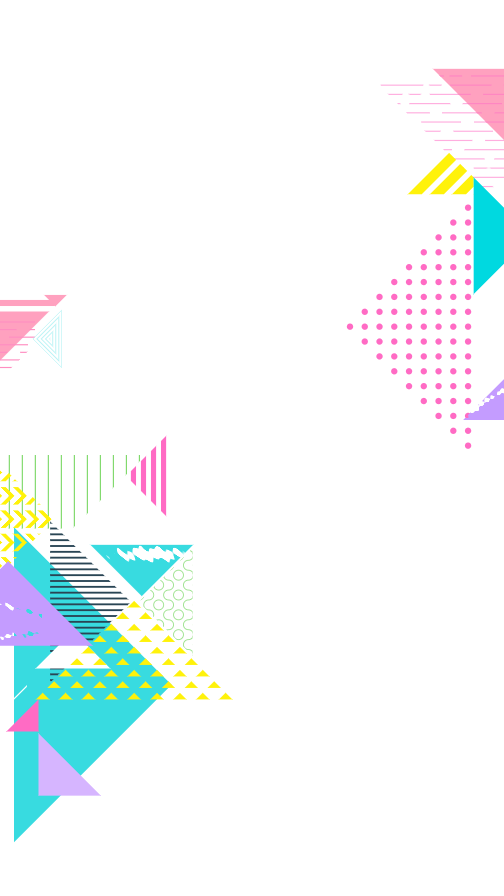
Reproduce this background procedurally as a WebGL 2 fragment shader.

```glsl
#version 300 es
precision highp float;
// Collage of flat 45-degree triangles on white, gathered at the left and right edges.
// Each piece is a signed distance; hatches, dots, chevrons and arcs are folded repeats,
// and the worn brush marks come from layered sines.

#define CANVAS vec2(432.0, 768.0)
#define CYAN vec3(0.22, 0.86, 0.88)
#define PINK vec3(1.0, 0.63, 0.75)
#define HOT_PINK vec3(1.0, 0.42, 0.77)
#define PURPLE vec3(0.77, 0.61, 1.0)
#define LILAC vec3(0.84, 0.71, 1.0)
#define YELLOW vec3(1.0, 0.95, 0.04)
#define GREEN vec3(0.5, 0.85, 0.42)
#define SLATE vec3(0.16, 0.27, 0.33)
#define WHITE vec3(1.0)
#define WEAR 1.5

uniform vec2 u_resolution;
out vec4 fragColor;

float pixel;  // size of one pixel in canvas units
vec3 color;

void paint(vec3 ink, float d) {
    color = mix(color, ink, clamp(0.5 - d / pixel, 0.0, 1.0));
}

// Right-angled triangle, apex at the origin, opening along +y
float wedge(vec2 q, float h) {
    return max((abs(q.x) - q.y) * 0.7071, q.y - h);
}

// Right-angled corner at the origin, legs along +x and +y
float corner(vec2 q, float leg) {
    return max(max(-q.x, -q.y), (q.x + q.y - leg) * 0.7071);
}

float fold(float x, float period) {
    return mod(x + 0.5 * period, period) - 0.5 * period;
}

// Evenly spaced lines
float hatch(float x, float period, float halfWidth) {
    return abs(fold(x, period)) - halfWidth;
}

float ragged(vec2 q) {
    return WEAR * (sin(q.x * 0.37 + 2.0 * sin(q.y * 0.31)) + 0.7 * sin(q.x * 0.91 - q.y * 0.7));
}

// Horizontal lines broken into uneven dashes
float dashes(vec2 q, float period) {
    float row = floor(q.y / period + 0.5);
    float gap = sin(q.x * 0.13 + row * 2.3) + 0.7 * sin(q.x * 0.29 + row * 5.1);
    return max(hatch(q.y, period, 0.5), (-0.7 - gap) * 4.0);
}

// Quarter arcs joined into S curves
float curls(vec2 q, float size) {
    vec2 cell = floor(q / size), f = q / size - cell;
    if (mod(cell.x + 2.0 * cell.y, 4.0) < 2.0) f.x = 1.0 - f.x;
    float nearest = min(length(f), length(f - 1.0));
    return abs(nearest - 0.5) * size - 0.4;
}

void rightCluster(vec2 p) {
    float lines = max(max((p.y + 252.0 - p.x) * 0.7071, 70.0 - p.y), p.y - 161.0);
    paint(mix(WHITE, HOT_PINK, 0.55), max(lines, dashes(p - vec2(0, 73), 7.9)));
    vec2 q = vec2(433.0 - p.x, p.y - 59.0);
    paint(PINK, corner(q, 62.0));
    paint(mix(PINK, HOT_PINK, 0.5), max(corner(q, 62.0), dashes(p - vec2(0, 73), 7.9)));

    // Diagonal bars
    float bars = max(wedge(p - vec2(385, 131), 35.5), p.x - 406.0);
    paint(YELLOW, max(bars, hatch(p.x + p.y - 522.0, 19.0, 6.0) * 0.7071));

    paint(vec3(0.0, 0.85, 0.88), wedge(vec2(p.y - 202.0, 456.0 - p.x), 50.0));

    // Dot lattice pointing left
    vec2 step2 = vec2(12.65, 12.75);
    vec2 id = round((p - vec2(300, 280)) / step2);
    vec2 offset = p - vec2(300, 280) - id * step2;
    if (id.x <= 8.0 && abs(id.y) <= id.x) paint(HOT_PINK, length(offset) - 2.7);

    // Brushed corner
    float brushed = max((757.0 - p.x - p.y) * 0.7071, p.y - 360.0);
    float scratch = abs(p.y - 352.0 + 0.65 * (p.x - 405.0)) - 1.5 - ragged(p);
    paint(PURPLE, max(brushed, -scratch));
}

void leftCluster(vec2 p) {
    // Pink bar, its tail and the half triangle
    paint(PINK, max(max(abs(p.y - 259.7) - 2.6, (p.x + p.y - 309.0) * 0.7071), -p.x));
    paint(PINK, wedge(vec2(p.x - 47.5, 262.5 - p.y), 9.7));
    paint(PINK, corner(p - vec2(-9, 267), 51.0));
    float lines = max(max(p.x + p.y - 325.0, p.x - 30.0), max(274.0 - p.y, p.y - 316.0));
    paint(mix(PINK, HOT_PINK, 0.35), max(lines, dashes(p - vec2(0, 276), 6.5)));
    float nested = wedge(vec2(p.y - 290.5, p.x - 28.0), 25.0);
    paint(mix(WHITE, CYAN, 0.35), max(nested, hatch(nested, 2.6, 0.4)));

    // Vertical rules and stripes
    float rules = max(max(390.0 - p.y, p.y - 453.0), max((p.x + p.y - 515.0) * 0.7071, p.x - 122.0));
    paint(GREEN, max(rules, hatch(p.x - 8.0, 11.15, 0.5)));
    float stripes = wedge(vec2(p.y - 408.0, p.x - 108.0), 34.5);
    paint(HOT_PINK, max(stripes, hatch(p.x - 140.2, 8.6, 2.2)));

    // Large triangle with a line-filled one over it
    paint(CYAN, wedge(vec2(p.y - 587.0, 147.0 - p.x), 135.0));
    float ruled = wedge(vec2(p.y - 516.0, 112.0 - p.x), 69.0);
    paint(SLATE, max(ruled, hatch(p.y - 448.0, 5.0, 0.8)));
    paint(WHITE, wedge(p - vec2(62.5, 541), 32.0));

    // Chevrons fading into a point
    float lane = fold(p.y - 445.0, 20.0);
    float chevrons = max(hatch(p.x + abs(lane) - 42.0, 10.6, 2.2), abs(lane) - 7.5);
    paint(YELLOW, max(chevrons, (p.x + abs(p.y - 445.0) - 47.0) * 0.7071));

    // Worn purple triangle
    float worn = min(abs(p.y - 518.0 - 0.25 * p.x), abs(p.y - 546.0 + 0.1 * p.x)) - 0.3 - ragged(p);
    paint(PURPLE, max(wedge(p - vec2(7, 481), 72.5), -max(worn, p.x - 36.0)));

    // Brushed triangle pointing down, and curls beside it
    float torn = length((p - vec2(130, 475)) * vec2(0.18, 1.0)) - 5.0 - ragged(p);
    paint(CYAN, max(wedge(vec2(p.x - 121.5, 511.0 - p.y), 44.0), -torn));
    float curlArea = wedge(vec2(p.y - 516.0, p.x - 119.0), 46.0);
    paint(mix(WHITE, GREEN, 0.75), max(curlArea, curls(p, 8.5)));

    // Staggered small triangles
    float row = floor((p.y - 514.5) / 9.85);
    float column = round((p.x - 115.0 - row * 9.8) / 19.6) * 2.0 + row;
    vec2 local = p - vec2(115.0 + column * 9.8, 515.0 + row * 9.85);
    if (row >= 0.0 && row <= 8.0 && abs(column) <= row) paint(YELLOW, wedge(local, 5.7));

    // Foot pieces
    paint(WHITE, max(abs(p.x + p.y - 611.0) * 0.7071 - 0.5, abs(p.x - 17.0) - 6.0));
    paint(HOT_PINK, corner(vec2(33.0 - p.x, 627.0 - p.y), 27.5));
    paint(LILAC, corner(vec2(p.x - 33.0, 682.0 - p.y), 53.5));
}

void main() {
    vec2 uv = gl_FragCoord.xy / u_resolution;
    vec2 p = vec2(uv.x, 1.0 - uv.y) * CANVAS;
    pixel = CANVAS.y / u_resolution.y;
    color = WHITE;
    rightCluster(p);
    leftCluster(p);
    fragColor = vec4(color, 1.0);
}
```
